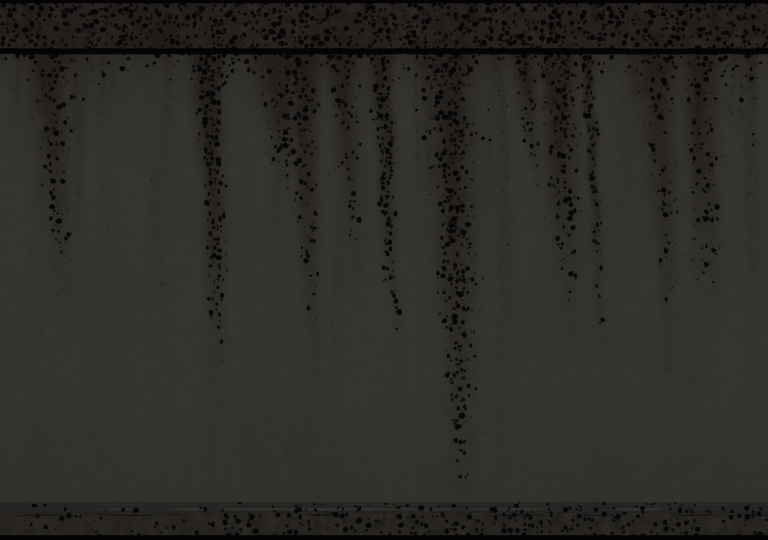
This texture is drawn by a Shadertoy shader. Its source:

```glsl
// Weathered dark metal panel with speckled rust streaks running down from a top rail.

const float RAIL_Y = 0.905;

// Each streak: x at the top, length, half width, speckle strength.
const vec4 STREAKS[12] = vec4[12](
    vec4(0.090, 0.49, 0.026, 0.30), vec4(0.382, 0.62, 0.019, 0.75),
    vec4(0.515, 0.28, 0.036, 0.34), vec4(0.555, 0.60, 0.018, 0.38),
    vec4(0.630, 0.42, 0.020, 0.36), vec4(0.704, 0.57, 0.015, 0.80),
    vec4(0.832, 0.88, 0.033, 0.62), vec4(0.968, 0.26, 0.016, 0.48),
    vec4(1.030, 0.52, 0.026, 0.46), vec4(1.086, 0.58, 0.010, 0.65),
    vec4(1.212, 0.50, 0.028, 0.30), vec4(1.292, 0.50, 0.026, 0.36));

vec2 hash2(vec2 p) {
    vec3 q = fract(p.xyx * vec3(0.1031, 0.1030, 0.0973));
    q += dot(q, q.yzx + 33.33);
    return fract((q.xx + q.yz) * q.zy);
}

float gradientDot(vec2 cell, vec2 offset) {
    return dot(hash2(cell + 80.0) * 2.0 - 1.0, offset);
}

float gradientNoise(vec2 p) {
    vec2 i = floor(p), f = fract(p);
    vec2 u = f * f * f * (f * (f * 6.0 - 15.0) + 10.0);
    vec2 e = vec2(0, 1);
    return mix(mix(gradientDot(i, f), gradientDot(i + e.yx, f - e.yx), u.x),
               mix(gradientDot(i + e.xy, f - e.xy), gradientDot(i + 1.0, f - 1.0), u.x), u.y);
}

float fbm(vec2 p) {
    float sum = 0.0, amp = 0.6;
    for (int i = 0; i < 4; i++) {
        sum += amp * gradientNoise(p);
        p = p * 2.03 + 17.0;
        amp *= 0.5;
    }
    return sum;
}

// Jittered dots; a cell is filled when its hash falls below the density.
float speckles(vec2 p, float size, float density, float seed) {
    vec2 q = p / size, cell = floor(q);
    float soft = 0.8 / (iResolution.y * size), cover = 0.0;
    for (int y = -1; y <= 1; y++)
    for (int x = -1; x <= 1; x++) {
        vec2 id = cell + vec2(x, y);
        vec2 h = hash2(id + seed);
        vec2 shape = hash2(id + seed + 41.0);
        vec2 d = (q - id - 0.1 - 0.8 * shape) * vec2(1.0, 0.75 + 0.4 * h.y);
        float radius = (0.2 + 0.27 * h.y) * smoothstep(h.x, h.x + 0.08, density);
        cover = max(cover, step(h.x, density) * (1.0 - smoothstep(radius - soft, radius + soft, length(d))));
    }
    return cover;
}

// x: soft brown wash, y: speckle density.
vec2 streakField(vec2 p) {
    vec2 field = vec2(0);
    float drop = RAIL_Y - p.y;
    float wobble = 0.012 * gradientNoise(p * vec2(9.0, 14.0));
    for (int i = 0; i < 12; i++) {
        vec4 s = STREAKS[i];
        float t = drop / s.y;
        float dx = (p.x - s.x - 0.03 * t + wobble) / (s.z * (1.1 - 0.55 * clamp(t, 0.0, 1.0)));
        float body = exp(-dx * dx) * (1.0 - smoothstep(0.55, 1.05, t));
        float wash = exp(-dx * dx * 0.7) * (1.0 - smoothstep(0.1, 1.15, t));
        field = max(field, vec2(wash, body * s.w));
    }
    return field;
}

float band(float y, float center, float halfWidth) {
    float aa = 0.8 / iResolution.y;
    return 1.0 - smoothstep(halfWidth - aa, halfWidth + aa, abs(y - center));
}

void mainImage(out vec4 fragColor, in vec2 fragCoord) {
    vec2 p = fragCoord / iResolution.y;
    float grain = fbm(p * 45.0);
    float clouds = fbm(p * vec2(5.0, 4.0));
    float columns = fbm(p * vec2(22.0, 1.5));
    float drop = max(RAIL_Y - p.y, 0.0);
    float rail = smoothstep(RAIL_Y - 0.002, RAIL_Y + 0.002, p.y);
    float sill = 1.0 - smoothstep(0.050, 0.054, p.y);
    vec2 streak = streakField(p) * (1.0 - rail);

    // Panel paint with faint vertical weathering
    vec3 color = vec3(0.208, 0.202, 0.190) * (1.0 + 0.06 * clouds + 0.07 * grain);
    color *= 1.0 - 0.07 * smoothstep(0.3, 0.0, p.y);
    float weathering = smoothstep(-0.05, 0.35, columns) * exp(-drop * 2.8);
    float underRail = exp(-drop * 22.0);
    float wash = clamp(0.75 * streak.x + 0.45 * weathering + 0.45 * underRail, 0.0, 0.9);
    color = mix(color, vec3(0.125, 0.110, 0.102) * (1.0 + 0.3 * grain), wash);

    // Rusty top rail and bottom sill
    color = mix(color, vec3(0.140, 0.122, 0.112) * (1.0 + 0.5 * grain + 0.3 * clouds), rail);
    color = mix(color, vec3(0.150, 0.140, 0.130) * (1.0 + 0.4 * grain), sill);
    float worn = smoothstep(-0.15, 0.2, gradientNoise(p * vec2(11.0, 60.0)));
    color = mix(color, vec3(0.12, 0.112, 0.106), 0.6 * band(p.y, 0.060, 0.010));
    color = mix(color, vec3(0.26, 0.25, 0.235), 0.6 * worn * (band(p.y, 0.057, 0.0015) + 0.5 * band(p.y, 0.066, 0.001)));
    color = mix(color, vec3(0.06), 0.7 * worn * band(p.y, 0.046, 0.0015));

    // Black pitting, dense on the rail and inside streaks
    float sillPits = (1.0 - smoothstep(0.06, 0.075, p.y)) * mix(0.14, 0.30, smoothstep(0.3, 0.5, p.x));
    float pits = streak.y + 0.25 * underRail + 0.10 * weathering + 0.006;
    pits = max(mix(pits, 0.48 + 0.3 * clouds, rail), sillPits);
    vec2 bent = p + 0.0025 * vec2(gradientNoise(p * 130.0), gradientNoise(p * 130.0 + 50.0));
    float black = speckles(bent, 0.0125, pits * 0.85, 3.0);
    black = max(black, 0.85 * speckles(bent, 0.008, pits * 0.6, 57.0));
    float dust = speckles(bent, 0.0065, 0.035 + 0.12 * streak.x + 0.10 * weathering, 91.0);
    color = mix(color, vec3(0.085, 0.078, 0.072), 0.55 * dust);
    color = mix(color, vec3(0.022, 0.019, 0.018), 0.95 * black);

    // Dark seams along the rail and outer edges
    float seam = band(p.y + 0.002 * gradientNoise(p * 30.0), RAIL_Y, 0.0055);
    seam = max(seam, max(band(p.y, 1.0, 0.006), band(p.y, 0.0, 0.009)));
    color = mix(color, vec3(0.012), 0.97 * seam);
    fragColor = vec4(color, 1.0);
}
```
